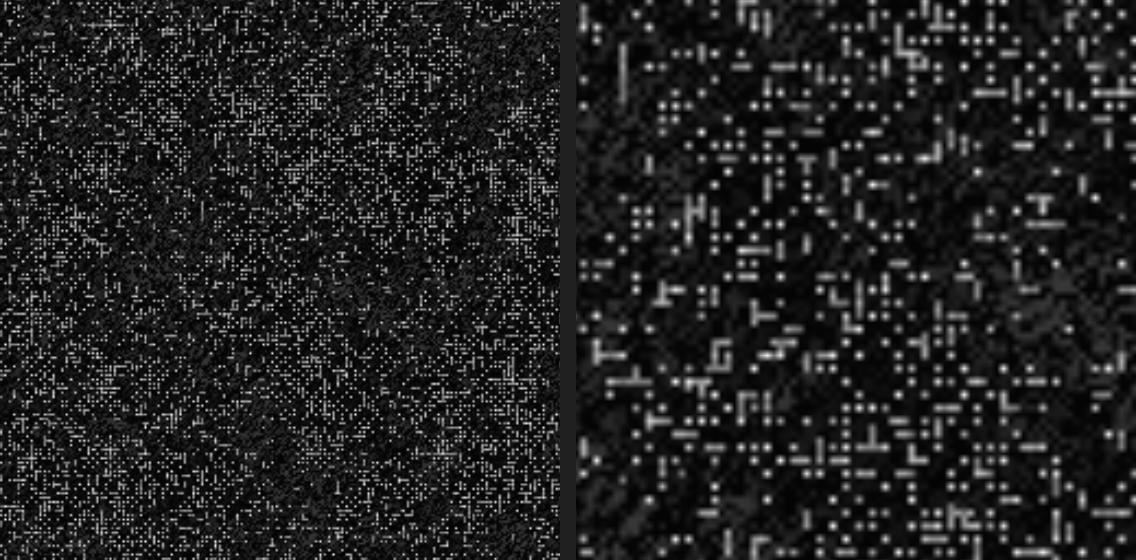
Left, the full canvas; right, a detail of the centre.
This texture is drawn by a WebGL 1 fragment shader. Its source:

```glsl
precision highp float;
// Draws a dark woven grid of fine pale dots, short threads and faint stars.
uniform vec2 u_resolution;

const float CELLS = 256.0;      // cells across the canvas
const float STAR_BLOCK = 32.0;  // cells per block that may hold a star

float hash(vec2 p, float seed) {
  vec3 q = fract(vec3(p.xyx) * vec3(0.1031, 0.1030, 0.0973) + seed * 0.137);
  q += dot(q, q.yzx + 33.33);
  return fract((q.x + q.y) * q.z);
}

vec2 gradient(vec2 p, float seed) {
  float angle = 6.2832 * hash(p, seed);
  return vec2(cos(angle), sin(angle));
}

float gradientNoise(vec2 p, float seed) {
  vec2 i = floor(p), f = fract(p);
  vec2 u = f * f * f * (f * (f * 6.0 - 15.0) + 10.0);
  vec2 e = vec2(1.0, 0.0);
  float a = dot(gradient(i, seed), f);
  float b = dot(gradient(i + e.xy, seed), f - e.xy);
  float c = dot(gradient(i + e.yx, seed), f - e.yx);
  float d = dot(gradient(i + e.xx, seed), f - e.xx);
  return mix(mix(a, b, u.x), mix(c, d, u.x), u.y);
}

// Share of threads in a region: 0 is quiet cloth, 1 is busy
float activity(vec2 cell) {
  vec2 p = cell / CELLS;
  float n = 0.7 * gradientNoise(p * 5.0, 3.0) + 0.6 * gradientNoise(p * 12.0, 7.0)
          + 0.5 * gradientNoise(p * 27.0, 11.0);
  return smoothstep(-0.42, 0.22, n);
}

// Dots on even cells, in rising diagonal rows whose phase shifts by patch
float dots(vec2 cell, float amount) {
  vec2 node = floor(cell * 0.5);
  vec2 odd = mod(cell, 2.0);
  float flip = step(0.0, gradientNoise(node / 5.0, 19.0));
  float parity = mod(node.x + node.y + flip, 2.0);
  vec2 row = vec2(node.x - node.y, floor((node.x + node.y) / 10.0));
  float chance = mix(0.1, 0.35 + 0.65 * step(0.45, hash(row, 23.0)), parity);
  return (1.0 - max(odd.x, odd.y)) * step(hash(node, 29.0), chance * amount);
}

// Short straight runs along the x axis of the given cell
float threads(vec2 cell, float amount, float seed) {
  vec2 run = vec2(floor((cell.x + 2.0 * cell.y) / 3.0), cell.y);
  return (1.0 - mod(cell.y, 2.0)) * step(hash(run, seed), 0.12 * amount);
}

// Eight rays from a scattered centre: broken axes and dotted diagonals
float stars(vec2 cell) {
  vec2 block = floor(cell / STAR_BLOCK);
  vec2 jitter = vec2(hash(block, 41.0), hash(block, 43.0)) - 0.5;
  vec2 centre = (block + 0.5) * STAR_BLOCK + 2.0 * floor(jitter * 5.0);
  vec2 d = abs(cell - centre);
  float reach = 6.0 + 6.0 * hash(block, 47.0);
  float axis = step(min(d.x, d.y), 0.5) * step(hash(cell, 53.0), 0.6);
  float diagonal = step(abs(d.x - d.y), 0.5) * step(mod(d.x, 2.0), 0.5);
  float present = step(hash(block, 59.0), 0.3) * step(0.35, activity(centre));
  return present * step(max(d.x, d.y), reach) * max(0.7 * axis, diagonal);
}

// Dark ground: black with grey flecks that lean along rising diagonals
float clothTone(vec2 cell, float busy) {
  vec2 slant = vec2(cell.x - cell.y, floor((cell.x + cell.y) / 4.0));
  float grain = 0.5 * hash(cell, 61.0) + 0.5 * hash(slant, 71.0);
  float fleck = smoothstep(0.35, 0.75, grain);
  return 0.015 + fleck * mix(0.2, 0.06, busy);
}

// Grey level of one cell
float cellTone(vec2 cell) {
  float busy = activity(cell);
  float amount = 0.1 + 0.8 * busy;
  float thread = max(threads(cell, amount, 31.0), threads(cell.yx, amount, 37.0));
  float lit = max(max(dots(cell, amount), stars(cell)), 0.72 * thread);
  float shine = mix(0.6, 0.98, hash(cell, 67.0));
  return max(clothTone(cell, busy), shine * lit);
}

void main() {
  vec2 uv = gl_FragCoord.xy / min(u_resolution.x, u_resolution.y);

  // Blend the four nearest cells for soft edges
  vec2 p = uv * CELLS - 0.5;
  vec2 cell = floor(p), f = fract(p);
  vec2 e = vec2(1.0, 0.0);
  float low = mix(cellTone(cell), cellTone(cell + e.xy), f.x);
  float high = mix(cellTone(cell + e.yx), cellTone(cell + e.xx), f.x);
  gl_FragColor = vec4(vec3(mix(low, high, f.y)), 1.0);
}
```
